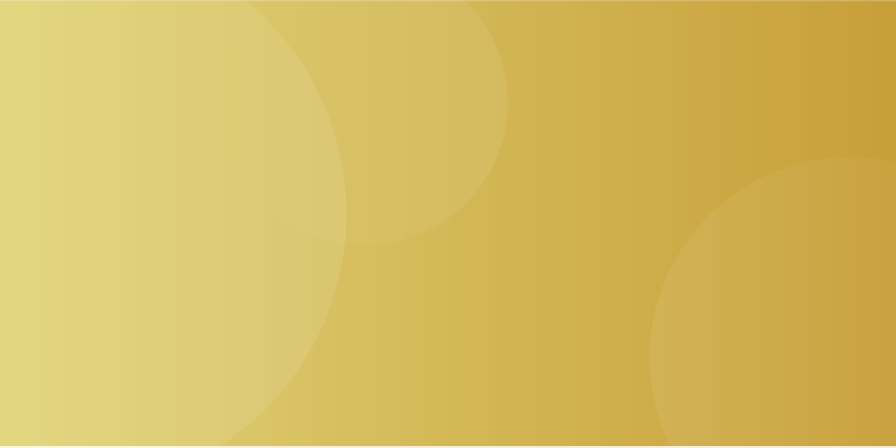
Reproduce this background procedurally as a Shadertoy shader.

```glsl
// A warm gold backdrop: a horizontal gradient with faint vertical bands,
// overlaid by three large translucent discs whose veils fade sideways.
// Discs are signed distances; each veil is a white tint with varying alpha.

const vec3 PALE_GOLD = vec3(0.886, 0.839, 0.490);
const vec3 MID_GOLD  = vec3(0.829, 0.722, 0.340);
const vec3 DEEP_GOLD = vec3(0.782, 0.624, 0.225);
const vec3 WHITE     = vec3(1.0);

// Three-stop gradient across the width
vec3 goldGradient(float t) {
    vec3 leftHalf = mix(PALE_GOLD, MID_GOLD, clamp(t * 2.0, 0.0, 1.0));
    return mix(leftHalf, DEEP_GOLD, clamp(t * 2.0 - 1.0, 0.0, 1.0));
}

// Partly step a ramp into bands with softened borders
float softBands(float t, float count, float strength) {
    float cell = t * count;
    float inBand = fract(cell);
    float stepped = floor(cell) + 0.5 * smoothstep(0.0, 0.08, inBand)
                  + 0.5 * smoothstep(0.92, 1.0, inBand);
    return mix(t, stepped / count, strength);
}

// Antialiased disc coverage
float discMask(vec2 p, vec2 center, float radius, float soft) {
    return 1.0 - smoothstep(-soft, soft, length(p - center) - radius);
}

// White veil inside a disc, with alpha running from its left to its right rim
vec3 addVeil(vec3 color, vec2 p, vec2 center, float radius,
             float alphaLeft, float alphaRight, float soft) {
    float across = clamp((p.x - center.x) / radius * 0.5 + 0.5, 0.0, 1.0);
    float alpha = mix(alphaLeft, alphaRight, across);
    return mix(color, WHITE, alpha * discMask(p, center, radius, soft));
}

void mainImage(out vec4 fragColor, in vec2 fragCoord) {
    vec2 uv = fragCoord / iResolution.xy;
    vec2 p = uv * vec2(2.0, 1.0);   // canvas units: 2 wide, 1 high
    float soft = 0.8 / iResolution.y;

    vec3 color = goldGradient(softBands(uv.x, 20.0, 0.4));

    // Translucent discs: left, upper middle, lower right
    color = addVeil(color, p, vec2(0.156, 0.523), 0.617, -0.02, 0.10, soft);
    color = addVeil(color, p, vec2(0.815, 0.771), 0.318, 0.00, 0.08, soft);
    color = addVeil(color, p, vec2(1.898, 0.201), 0.448, 0.065, 0.01, soft);

    // Thin pale borders along the bottom and top
    float bottomLine = 1.0 - smoothstep(0.003, 0.005, p.y);
    float topLine = smoothstep(0.996, 0.998, p.y);
    color = mix(color, WHITE, 0.8 * bottomLine + 0.2 * topLine);

    fragColor = vec4(color, 1.0);
}
```
